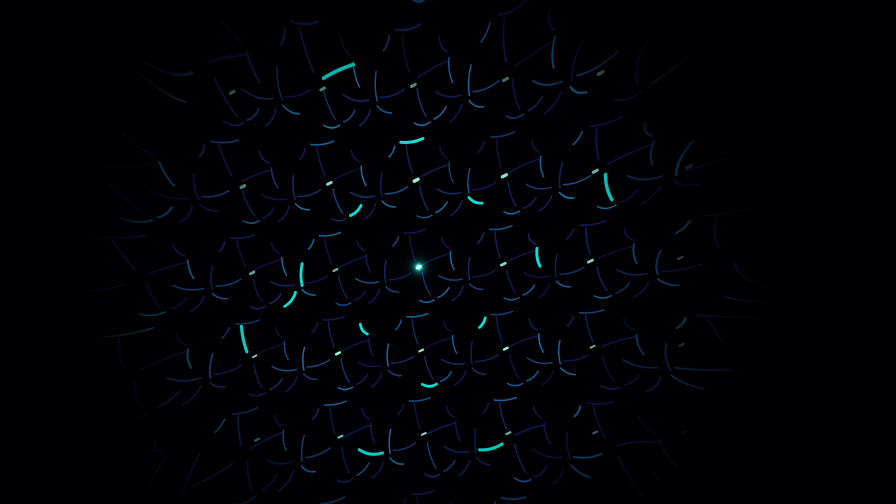
Reproduce this background procedurally as a WebGL 2 fragment shader.

```glsl
#version 300 es
precision highp float;
// Dark field of short glowing arcs and sparks on a gently warped lattice around a bright core.
uniform vec2 u_resolution;
out vec4 outColor;

const vec3 NIGHT = vec3(0.0, 0.0, 0.008);
const vec3 NAVY = vec3(0.07, 0.09, 0.30);
const vec3 BLUE = vec3(0.10, 0.42, 0.62);
const vec3 TEAL = vec3(0.04, 0.88, 0.83);
const vec3 SPARK = vec3(0.62, 1.0, 0.93);
const float SPACING = 0.1655;

float hash(vec2 p) {
    vec3 v = fract(vec3(p.xyx) * 0.1031);
    v += dot(v, v.yzx + 33.33);
    return fract((v.x + v.y) * v.z);
}

// Distance to a segment bent sideways into a shallow parabola.
float arcDistance(vec2 p, vec2 a, vec2 b, float bow) {
    vec2 axis = b - a;
    float len = length(axis);
    vec2 dir = axis / len;
    vec2 rel = p - a;
    float along = dot(rel, dir);
    float t = clamp(along / len, 0.0, 1.0);
    float across = dot(rel, vec2(-dir.y, dir.x)) - 4.0 * bow * t * (1.0 - t);
    return length(vec2(along - t * len, across));
}

float coverage(float dist, float halfWidth, float pixel) {
    return clamp((halfWidth - dist) / pixel + 0.5, 0.0, 1.0);
}

vec3 ramp(float level) {
    vec3 low = mix(NAVY * 0.4, NAVY, smoothstep(0.0, 0.3, level));
    return mix(mix(low, BLUE, smoothstep(0.25, 0.65, level)), TEAL, smoothstep(0.65, 1.0, level));
}

// One arc of the motif; it shines brightest in the cell named by lit.
// unit holds the cell size and the pixel size in canvas units.
vec3 stroke(vec2 p, vec2 cell, vec2 unit, vec2 a, vec2 b, float bow, float level, vec2 lit) {
    float dist = arcDistance(p, a, b, bow) * unit.x;
    float isLit = 1.0 - step(0.5, distance(cell, lit));
    float vary = hash(cell + 17.0 * a + 40.0);
    float glow = mix(level * (0.45 + 0.85 * vary), 1.0, isLit);
    float halfWidth = mix(0.0015, 0.0028, isLit);
    return ramp(glow) * coverage(dist, halfWidth, unit.y);
}

// All the arcs around one lattice node.
vec3 motif(vec2 p, vec2 c, vec2 u) {
    vec3 s = stroke(p, c, u, vec2(0.05, 0.03), vec2(0.38, 0.15), 0.01, 0.25, vec2(-1, 2));
    s = max(s, stroke(p, c, u, vec2(0.38, 0.17), vec2(0.42, -0.04), -0.015, 0.55, vec2(1, 0)));
    s = max(s, stroke(p, c, u, vec2(-0.10, 0.38), vec2(-0.04, 0.08), -0.01, 0.28, vec2(-2, -1)));
    s = max(s, stroke(p, c, u, vec2(-0.16, 0.41), vec2(0.09, 0.44), -0.015, 0.48, vec2(0, 1)));
    s = max(s, stroke(p, c, u, vec2(-0.39, 0.09), vec2(-0.40, -0.17), -0.015, 0.50, vec2(-1, 0)));
    s = max(s, stroke(p, c, u, vec2(-0.40, -0.22), vec2(-0.25, -0.29), -0.02, 0.58, vec2(1, 1)));
    s = max(s, stroke(p, c, u, vec2(-0.36, -0.14), vec2(-0.10, -0.07), -0.02, 0.42, vec2(1, -2)));
    s = max(s, stroke(p, c, u, vec2(0.04, -0.07), vec2(0.13, -0.34), -0.015, 0.35, vec2(2, 1)));
    s = max(s, stroke(p, c, u, vec2(0.00, -0.40), vec2(0.17, -0.40), -0.025, 0.55, vec2(0, -1)));
    s = max(s, stroke(p, c, u, vec2(0.22, -0.37), vec2(0.35, -0.26), -0.015, 0.48, vec2(-1, 1)));
    s = max(s, stroke(p, c, u, vec2(0.28, 0.34), vec2(0.36, 0.22), -0.02, 0.30, vec2(-1, -1)));
    s = max(s, stroke(p, c, u, vec2(0.24, -0.11), vec2(0.51, -0.16), -0.03, 0.42, vec2(-1, -2)));
    s = max(s, stroke(p, c, u, vec2(-0.30, 0.26), vec2(-0.23, 0.37), -0.01, 0.55, vec2(1, -1)));
    return max(s, stroke(p, c, u, vec2(0.39, -0.41), vec2(0.52, -0.25), -0.02, 0.30, vec2(-2, 0)));
}

vec3 strokeField(vec2 q, vec2 unit) {
    vec3 light = vec3(0.0);
    vec2 home = floor(q + 0.5);
    for (int j = -1; j <= 1; j++) {
        for (int i = -1; i <= 1; i++) {
            vec2 cell = home + vec2(i, j);
            light = max(light, motif(q - cell, cell, unit));
        }
    }
    return light;
}

// Small slanted sparks on the nodes, larger towards the upper rows.
float sparkField(vec2 q, vec2 unit) {
    vec2 cell = floor(q + 0.5);
    vec2 halfAxis = vec2(0.022, 0.010);
    float dist = arcDistance(q - cell, -halfAxis, halfAxis, 0.0) * unit.x;
    float size = 0.0022 + 0.0005 * clamp(cell.y, -1.0, 1.0) + 0.0008 * hash(cell + 9.0);
    float inside = step(abs(cell.x - 0.5), 2.6) * step(abs(cell.y), 2.5);
    return coverage(dist, size, unit.y) * inside * (0.6 + 0.4 * hash(cell + 3.0));
}

void main() {
    float pixel = 1.0 / u_resolution.y;
    vec2 p = (gl_FragCoord.xy - 0.5 * u_resolution) * pixel - vec2(-0.058, -0.030);
    float r = length(p);

    // Lattice coordinates: slight turn, stretched upwards and to the right.
    vec2 turned = mat2(1.0, -0.035, 0.03, 1.0) * p;
    float nodeSize = SPACING * (1.0 + 0.25 * max(p.y, 0.0) + 0.08 * max(p.x, 0.0));
    float arcSize = nodeSize * (1.0 + 1.2 * r * r * r * r);

    float fade = smoothstep(0.74, 0.30, r);
    vec3 color = NIGHT + strokeField(turned / arcSize, vec2(arcSize, pixel)) * fade;
    float spark = sparkField(turned / nodeSize, vec2(nodeSize, pixel));
    color = mix(color, SPARK, spark * smoothstep(0.68, 0.25, r));

    // Core with a soft halo.
    color += TEAL * (0.45 * exp(-r * r / 0.00016) + 0.16 * exp(-r / 0.014));
    color += SPARK * exp(-r * r / 0.00003);
    outColor = vec4(min(color, 1.0), 1.0);
}
```
